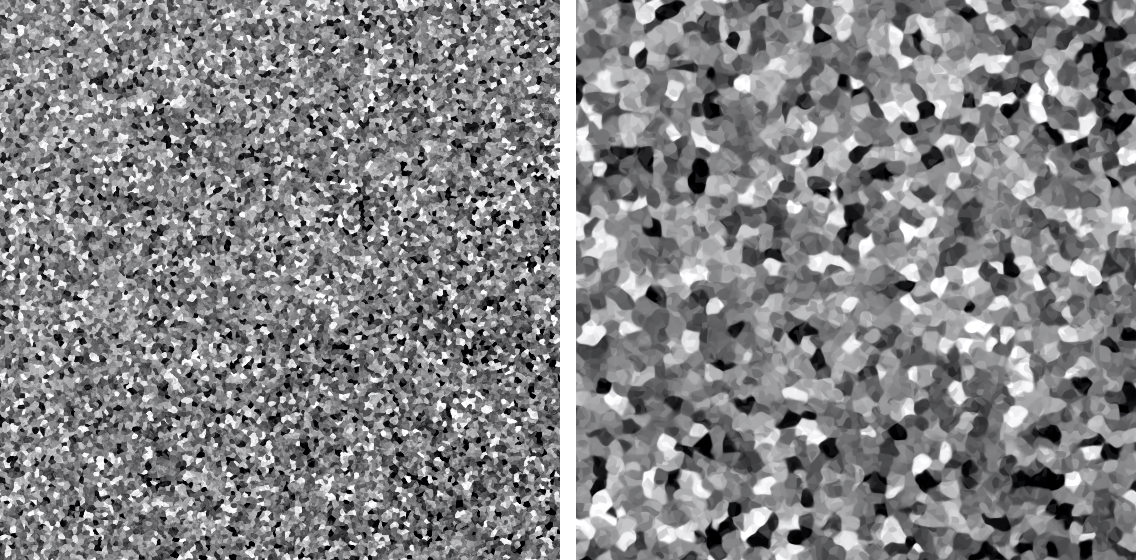
Left: the whole. Right: its middle third, enlarged.
Reproduce this texture procedurally as a WebGL 1 fragment shader.

```glsl
precision highp float;

// Grey stone granulate: tightly packed angular flakes, near black to white.
// Each flake is a stretched Voronoi cell with a random tone; a finer layer adds
// surface grit, and a slow diagonal falloff dims the lower right.

uniform vec2 u_resolution;

#define FLAKES 114.0        // flakes across the canvas
#define GRIT_SCALE 2.1      // grit cells per flake
#define GRIT_AMOUNT 0.22
#define EDGE_SHARPNESS 17.0
#define STRETCH 0.45        // how far flakes depart from round
#define TONE_JITTER 0.10
#define MOTTLE 0.10         // slow unevenness of tone
#define LIGHT_FALLOFF 0.11  // upper left to lower right
#define CONTRAST_RISE 0.30
#define MEAN_TONE 0.525
#define COOL_TINT vec3(-0.002, -0.001, 0.006)

// Sine-free hash: a cell to three values in 0..1.
vec3 hash3(vec2 p) {
  vec3 q = fract(p.xyx * vec3(0.1031, 0.1030, 0.0973));
  q += dot(q, q.yxz + 33.33);
  return fract((q.xxy + q.yzz) * q.zyx);
}

float valueNoise(vec2 p) {
  vec2 cell = floor(p);
  vec2 f = fract(p);
  f = f * f * (3.0 - 2.0 * f);
  float low = mix(hash3(cell).x, hash3(cell + vec2(1.0, 0.0)).x, f.x);
  float high = mix(hash3(cell + vec2(0.0, 1.0)).x, hash3(cell + 1.0).x, f.x);
  return mix(low, high, f.y);
}

// Six stone shades, picked by their share of the area.
float flakeTone(float pick) {
  float tone = 0.05;
  tone = mix(tone, 0.25, step(0.075, pick));
  tone = mix(tone, 0.39, step(0.165, pick));
  tone = mix(tone, 0.53, step(0.415, pick));
  tone = mix(tone, 0.69, step(0.685, pick));
  return mix(tone, 0.93, step(0.895, pick));
}

// Voronoi flakes with softly blended borders; returns the tone at p.
float flakes(vec2 p, float seed) {
  vec2 home = floor(p);
  float toneSum = 0.0;
  float weightSum = 0.0;
  for (int j = -2; j <= 2; j++) {
    for (int i = -2; i <= 2; i++) {
      vec2 cell = home + vec2(float(i), float(j));
      vec3 place = hash3(cell + seed);
      vec3 look = hash3(cell + seed + 217.0);

      // Turn and stretch the distance to make slivers and chips.
      float angle = 3.14159 * place.z;
      vec2 axis = vec2(cos(angle), sin(angle));
      vec2 offset = p - cell - place.xy;
      vec2 local = vec2(dot(offset, axis), dot(offset, vec2(-axis.y, axis.x)));
      float stretch = 1.0 + STRETCH * look.y;
      float size = 0.8 + 0.4 * look.z;
      float dist = length(local * vec2(1.0 / stretch, stretch)) / size;

      float weight = exp(-EDGE_SHARPNESS * dist);
      float tone = flakeTone(look.x) + TONE_JITTER * (fract(look.z * 7.0) - 0.5);
      toneSum += weight * tone;
      weightSum += weight;
    }
  }
  return toneSum / max(weightSum, 1e-20);
}

void main() {
  vec2 uv = gl_FragCoord.xy / min(u_resolution.x, u_resolution.y);

  // Ragged outlines from a small warp of the flake grid.
  vec2 p = uv * FLAKES;
  vec2 warp = vec2(valueNoise(p * 1.7), valueNoise(p * 1.7 + 61.0)) - 0.5;
  p += 0.35 * warp;

  float tone = flakes(p, 11.0) - MEAN_TONE;
  tone += GRIT_AMOUNT * (flakes(p * GRIT_SCALE, 431.0) - MEAN_TONE);

  // Slow mottling, then contrast and light along the diagonal.
  tone += MOTTLE * (0.6 * valueNoise(uv * 14.0) + 0.4 * valueNoise(uv * 33.0) - 0.5);
  float diagonal = 0.5 * (uv.x + 1.0 - uv.y) - 0.5;
  tone *= 1.0 + CONTRAST_RISE * diagonal;
  tone += MEAN_TONE - LIGHT_FALLOFF * diagonal;

  gl_FragColor = vec4(clamp(vec3(tone) + COOL_TINT, 0.0, 1.0), 1.0);
}
```
